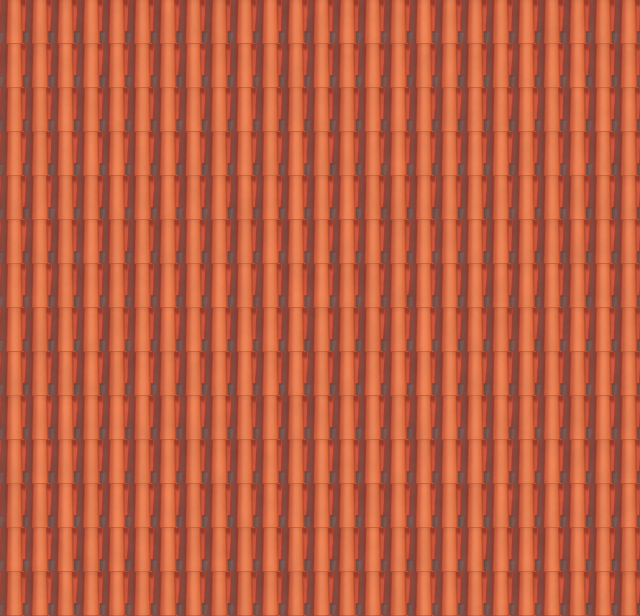
Write a Shadertoy shader that draws this texture.

```glsl
#define GRID vec2(25.0, 14.0)
#define TILE_CENTER 0.56
#define HALF_WIDTH vec2(0.315, 0.26)
#define LIP_WIDTH 0.016
#define GRAIN 0.045
#define CLAY_LIT vec3(0.91, 0.51, 0.34)
#define CLAY_SIDE vec3(0.79, 0.365, 0.235)
#define CLAY_WARM vec3(0.86, 0.41, 0.23)
#define PAN_RED vec3(0.79, 0.34, 0.24)
#define DEEP_RED vec3(0.63, 0.245, 0.18)
#define SHADOW vec3(0.50, 0.295, 0.265)
#define SLATE vec3(0.46, 0.32, 0.295)

float hash(vec2 p) {
    return fract(sin(dot(p, vec2(127.1, 311.7))) * 43758.5);
}

// Gradient noise on a lattice that wraps after period cells
float gradientDot(vec2 cell, vec2 corner, vec2 f, vec2 period) {
    float angle = 6.2832 * hash(mod(cell + corner, period));
    return dot(vec2(cos(angle), sin(angle)), f - corner);
}

float gradientNoise(vec2 uv, vec2 period) {
    vec2 p = uv * period, cell = floor(p), f = p - cell;
    vec2 s = f * f * f * (f * (f * 6.0 - 15.0) + 10.0);
    vec2 e = vec2(1.0, 0.0);
    float low = mix(gradientDot(cell, e.yy, f, period), gradientDot(cell, e.xy, f, period), s.x);
    float high = mix(gradientDot(cell, e.yx, f, period), gradientDot(cell, e.xx, f, period), s.x);
    return mix(low, high, s.y);
}

float band(float x, float a, float b, float soft) {
    return smoothstep(a - soft, a + soft, x) - smoothstep(b - soft, b + soft, x);
}

// Channel between covers: g runs from one cover's centre to the next
vec3 channelColor(float g, float v, float wear, vec2 aa) {
    // Silhouette of the next cover, cast to its left
    float shadowEdge = mix(0.42, 0.485, smoothstep(0.0, 1.0, v)) + 0.02 * wear;
    vec3 color = mix(PAN_RED, DEEP_RED, smoothstep(shadowEdge - 0.06, shadowEdge, g));
    float core = smoothstep(shadowEdge - aa.x, shadowEdge + 0.07, g);
    color = mix(color, SHADOW, core);
    color = mix(color, DEEP_RED * 0.92, 0.85 * smoothstep(0.56, 0.70, g));

    // Shade along the left cover and below its lip
    float sideShade = 0.5 * (1.0 - smoothstep(0.27, 0.35, g));
    float castShade = smoothstep(0.80, 0.93, v) * (1.0 - smoothstep(0.40, 0.48, g));
    color = mix(color, DEEP_RED * 0.95, max(sideShade, castShade));

    // Slate coloured end of the pan, tapering downward
    float right = mix(0.51, 0.57, v / 0.28);
    float notch = band(g, 0.33, right, aa.x) * band(v, 0.02, 0.29, aa.y);
    float rim = band(v, 0.26, 0.29, aa.y);
    vec3 slate = mix(SLATE * 0.92, SLATE * 1.08, smoothstep(0.33, 0.50, g));
    return mix(color, slate * (1.0 - 0.15 * rim), notch);
}

// Rounded cover: t runs from -1 to 1 across its width
vec3 coverColor(float t, float v, float lip) {
    float lit = 1.0 - smoothstep(0.12, 0.85, abs(t - 0.05));
    vec3 side = mix(CLAY_SIDE, CLAY_WARM, smoothstep(0.0, 0.5, t));
    vec3 color = mix(side, CLAY_LIT, lit);
    color = mix(color, DEEP_RED, 0.7 * smoothstep(0.76, 1.05, abs(t)));
    color *= 1.0 - 0.04 * smoothstep(0.88, 1.0, v);
    return mix(color, DEEP_RED, lip);
}

void mainImage(out vec4 fragColor, in vec2 fragCoord) {
    vec2 uv = fragCoord / iResolution.xy;
    vec2 aa = 0.7 * GRID / iResolution.xy;
    vec2 p = uv * GRID - vec2(TILE_CENTER - 0.5, 0.0);
    vec2 id = mod(floor(p), GRID);
    float u = fract(p.x) - 0.5, v = fract(p.y);

    // Wear that wraps around the canvas
    float broad = gradientNoise(uv, GRID * vec2(1.0, 2.0));
    float fine = gradientNoise(uv, GRID * vec2(6.0, 8.0));
    float wear = broad + 0.4 * fine;

    // Tapered cover with a thin lower lip
    float halfWidth = mix(HALF_WIDTH.x, HALF_WIDTH.y, v);
    float t = u / halfWidth;
    float cover = 1.0 - smoothstep(-aa.x, aa.x, abs(u) - halfWidth);
    float lipDistance = v - 0.008 * t * t;
    float lip = 1.0 - smoothstep(LIP_WIDTH - aa.y, LIP_WIDTH + aa.y, lipDistance);

    vec3 clay = coverColor(t, v, lip * (0.55 + 0.3 * wear));
    clay *= 1.0 + 0.02 * (hash(id) - 0.5) + GRAIN * wear;
    vec3 channel = channelColor(fract(u + 1.0), v, wear, aa);
    channel *= 1.0 + 1.5 * GRAIN * wear;

    fragColor = vec4(clamp(mix(channel, clay, cover), 0.0, 1.0), 1.0);
}
```
